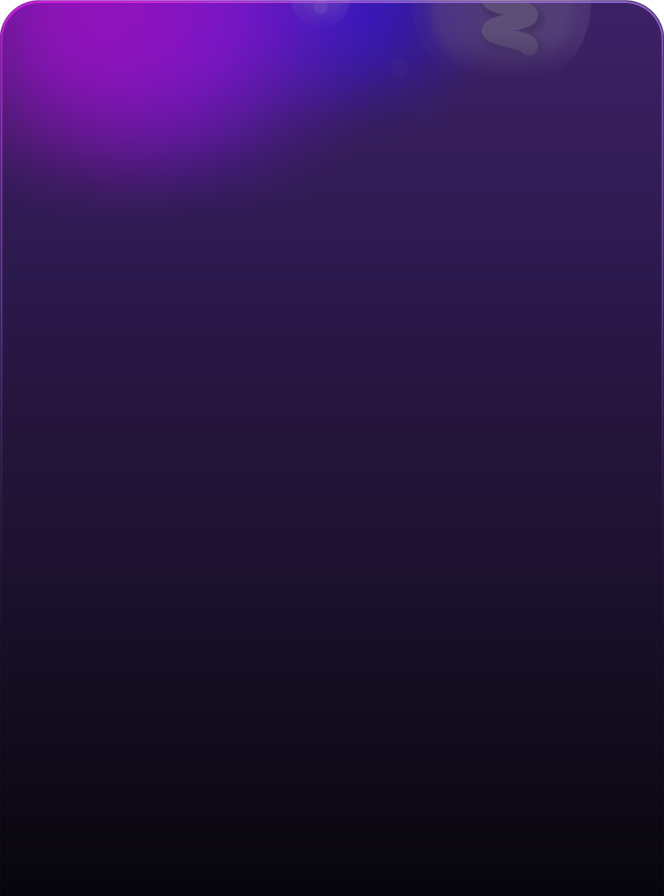
Write a Shadertoy shader that draws this background.

```glsl
// Dark violet card with a rounded top, a neon corner glow and faint coins.

float topRoundedCard(vec2 p, float width, float radius) {
    // The lower end lies below the canvas, so only the top corners show.
    vec2 halfSize = vec2(0.5 * width - 0.0008, 0.7);
    vec2 d = abs(p - vec2(0.5 * width, 0.7015)) - halfSize + radius;
    return length(max(d, 0.0)) + min(max(d.x, d.y), 0.0) - radius;
}

vec3 verticalGradient(float y) {
    vec3 c = mix(vec3(0.24, 0.13, 0.40), vec3(0.17, 0.10, 0.30), clamp(y / 0.31, 0.0, 1.0));
    c = mix(c, vec3(0.145, 0.08, 0.235), clamp((y - 0.31) / 0.15, 0.0, 1.0));
    c = mix(c, vec3(0.108, 0.07, 0.18), clamp((y - 0.46) / 0.18, 0.0, 1.0));
    c = mix(c, vec3(0.066, 0.047, 0.11), clamp((y - 0.64) / 0.18, 0.0, 1.0));
    return mix(c, vec3(0.025, 0.02, 0.045), clamp((y - 0.82) / 0.18, 0.0, 1.0));
}

float softEllipse(vec2 p, vec2 center, vec2 radii) {
    return 1.0 - smoothstep(0.05, 1.0, length((p - center) / radii));
}

float disc(vec2 p, vec2 center, float radius, float edge) {
    return 1.0 - smoothstep(radius - edge, radius + edge, length(p - center));
}

// Rounded wavy relief on the large coin, traced by overlapping dots.
float reliefDistance(vec2 p) {
    float d = 1.0;
    for (int i = 0; i <= 30; i++) {
        float t = float(i) * 0.1;
        vec2 dot0 = vec2(0.569 - 0.021 * cos(3.14159 * t), 0.0175 * t - 0.001);
        d = min(d, length(p - dot0));
    }
    return d - 0.0105;
}

void mainImage(out vec4 fragColor, in vec2 fragCoord) {
    // Canvas heights, measured down from the top left.
    vec2 p = vec2(fragCoord.x, iResolution.y - fragCoord.y) / iResolution.y;
    float width = iResolution.x / iResolution.y;
    float pixel = 1.0 / iResolution.y;
    vec3 color = verticalGradient(p.y);

    // Blue, violet and magenta glows
    color = mix(color, vec3(0.20, 0.09, 0.74), 0.9 * softEllipse(p, vec2(0.390, 0.0), vec2(0.20, 0.17)));
    color = mix(color, vec3(0.43, 0.09, 0.82), 0.92 * softEllipse(p, vec2(0.215, 0.015), vec2(0.25, 0.25)));
    color = mix(color, vec3(0.58, 0.07, 0.74), 0.9 * softEllipse(p, vec2(0.105, 0.01), vec2(0.25, 0.26)));

    // Large coin: lit from the right, fading toward its lower edge
    float fade = 1.0 - smoothstep(0.03, 0.095, p.y);
    float light = fade * mix(0.25, 1.0, smoothstep(0.46, 0.60, p.x));
    vec2 center = vec2(0.560, 0.005);
    float outer = disc(p, center, 0.099, max(pixel, 0.002));
    float face = disc(p, center, 0.080, 0.012);
    color = mix(color, vec3(0.35, 0.27, 0.49), 0.5 * outer * light);
    color = mix(color, vec3(0.37, 0.30, 0.49), 0.4 * face * fade);
    float relief = reliefDistance(p);
    float shadow = 1.0 - smoothstep(-0.004, 0.010, reliefDistance(p - vec2(0.003, 0.005)));
    color = mix(color, vec3(0.22, 0.16, 0.34), 0.5 * shadow * fade);
    float ridge = 1.0 - smoothstep(-pixel, pixel, relief);
    color = mix(color, vec3(0.38, 0.33, 0.48), 0.8 * ridge * fade);

    // Smaller coins
    float small = disc(p, vec2(0.358, -0.002), 0.033, 0.002);
    float smallFace = disc(p, vec2(0.360, -0.002), 0.023, 0.003);
    color = mix(color, vec3(0.45, 0.33, 0.72), (0.28 * small + 0.12 * smallFace) * (1.0 - smoothstep(0.0, 0.045, p.y)));
    color = mix(color, vec3(0.50, 0.40, 0.74), 0.3 * disc(p, vec2(0.358, 0.007), 0.008, 0.002));
    color = mix(color, vec3(0.35, 0.25, 0.58), 0.12 * disc(p, vec2(0.446, 0.076), 0.010, 0.003));

    // Thin neon outline, brightest along the top and fading down the sides
    float card = topRoundedCard(p, width, 0.043);
    float line = 1.0 - smoothstep(0.0003, 0.0003 + 1.2 * pixel, abs(card + 0.0009));
    vec3 neon = mix(vec3(0.85, 0.13, 0.85), vec3(0.60, 0.42, 0.83), smoothstep(0.05, 0.55, p.x + 1.6 * p.y));
    float sideFade = mix(0.65, 0.9, 1.0 - smoothstep(0.0, 0.08, p.y)) * (1.0 - smoothstep(0.1, 0.72, p.y));
    color = mix(color, neon, line * sideFade);

    // White outside the top corners
    float inside = 1.0 - smoothstep(-pixel, pixel, card - 0.0012);
    fragColor = vec4(mix(vec3(1.0), color, inside), 1.0);
}
```
